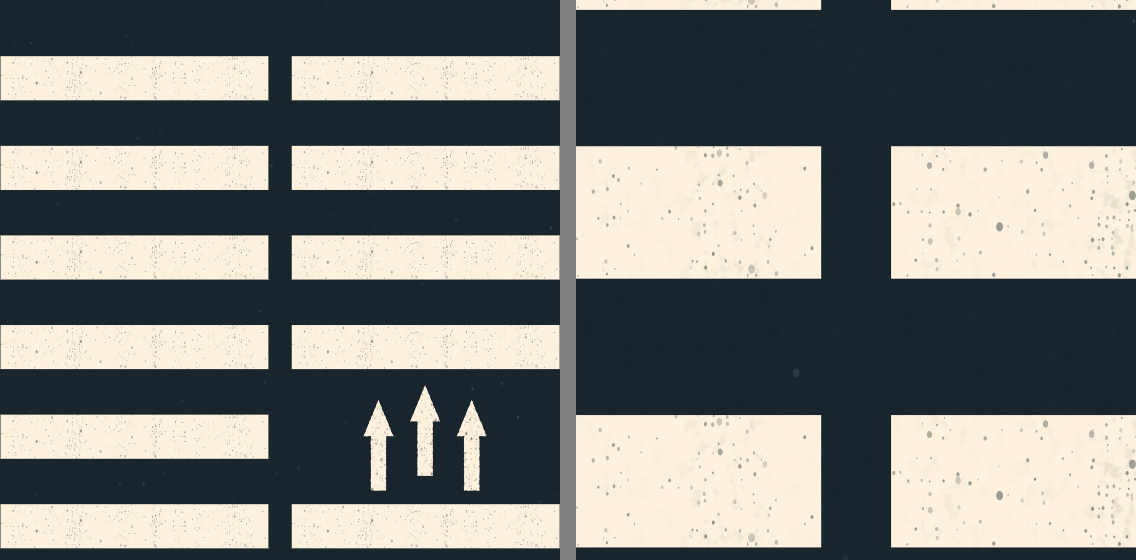
Left, the full canvas; right, a detail of the centre.
Reproduce this pattern procedurally as a WebGL 2 fragment shader.

```glsl
#version 300 es
precision highp float;
// Two columns of worn cream road bars on dark asphalt, one bar replaced by three arrows.

uniform vec2 u_resolution;
out vec4 fragColor;

const vec3 ASPHALT = vec3(0.098, 0.147, 0.176);
const vec3 PAINT = vec3(0.996, 0.949, 0.875);
const vec3 FADED_PAINT = vec3(0.90, 0.875, 0.80);
const vec3 CHIP = vec3(0.50, 0.51, 0.48);

const float ROWS = 6.0;
const vec2 BAR_CENTRE = vec2(0.2401, 0.0602);  // lower left bar
const vec2 BAR_PITCH = vec2(0.5200, 0.1600);
const vec2 BAR_HALF = vec2(0.2392, 0.0394);
const vec2 ARROW_CELL = vec2(1.0, 1.0);        // column and row without a bar

const vec2 ARROW_TIP = vec2(0.7591, 0.3125);   // middle arrow
const float ARROW_SPACING = 0.0833;
const float ARROW_DROP = 0.0265;               // outer arrows sit lower
const float ARROW_LENGTH = 0.1620;
const vec2 HEAD_SIZE = vec2(0.0267, 0.0650);   // half width, height
const float STEM_HALF = 0.0137;

const int BAND_COUNT = 9;
// Wear bands along a bar: position, width, strength
const vec3 WEAR_BANDS[BAND_COUNT] = vec3[](
    vec3(0.033, 0.012, 0.45), vec3(0.090, 0.008, 0.40), vec3(0.134, 0.015, 0.95),
    vec3(0.220, 0.018, 0.60), vec3(0.280, 0.010, 1.00), vec3(0.318, 0.010, 0.45),
    vec3(0.355, 0.008, 0.30), vec3(0.412, 0.014, 0.70), vec3(0.436, 0.009, 0.75));

float hash(vec2 p) {
    vec3 q = fract(vec3(p.xyx) * 0.1031);
    q += dot(q, q.yzx + 33.33);
    return fract((q.x + q.y) * q.z);
}

float gradientDot(vec2 cell, vec2 offset) {
    float angle = 6.28318 * hash(cell);
    return dot(vec2(cos(angle), sin(angle)), offset);
}

float gradientNoise(vec2 p) {
    vec2 i = floor(p), f = p - i;
    vec2 u = f * f * f * (f * (f * 6.0 - 15.0) + 10.0);
    vec2 e = vec2(1.0, 0.0);
    return mix(mix(gradientDot(i, f), gradientDot(i + e, f - e), u.x),
               mix(gradientDot(i + e.yx, f - e.yx), gradientDot(i + 1.0, f - 1.0), u.x), u.y);
}

float boxDistance(vec2 p, vec2 halfSize) {
    vec2 d = abs(p) - halfSize;
    return length(max(d, 0.0)) + min(max(d.x, d.y), 0.0);
}

// Upward arrow with its tip at the origin
float arrowDistance(vec2 p) {
    vec2 slope = normalize(vec2(HEAD_SIZE.y, HEAD_SIZE.x));
    float head = max(dot(vec2(abs(p.x), p.y), slope), -p.y - HEAD_SIZE.y);
    float stemHalfLength = 0.5 * (ARROW_LENGTH - HEAD_SIZE.y) + 0.002;
    vec2 stemCentre = vec2(0.0, stemHalfLength - ARROW_LENGTH);
    return min(head, boxDistance(p - stemCentre, vec2(STEM_HALF, stemHalfLength) - 0.001) - 0.001);
}

float bandWear(float x) {
    float wear = 0.0;
    for (int i = 0; i < BAND_COUNT; i++) {
        float t = (x - WEAR_BANDS[i].x) / WEAR_BANDS[i].y;
        wear += WEAR_BANDS[i].z * exp(-t * t);
    }
    return min(wear, 1.0);
}

// One jittered speck per cell, present with the given chance
float specks(vec2 p, float cellSize, float chance, float seed, float aa) {
    vec2 g = p / cellSize, cell = floor(g) + seed;
    vec2 jitter = 0.3 + 0.4 * vec2(hash(cell + 7.1), hash(cell + 19.7));
    vec2 d = (fract(g) - jitter) * cellSize * vec2(1.15, 0.85);
    float radius = cellSize * mix(0.10, 0.27, hash(cell + 43.3));
    float strength = mix(0.35, 1.0, hash(cell + 71.9));
    return step(hash(cell), chance) * strength * (1.0 - smoothstep(radius - aa, radius + aa, length(d)));
}

void main() {
    vec2 uv = gl_FragCoord.xy / u_resolution;
    float aa = 0.6 / min(u_resolution.x, u_resolution.y);

    // Bars share one local frame, so their wear repeats
    vec2 cell = floor((uv - BAR_CENTRE) / BAR_PITCH + 0.5);
    cell = clamp(cell, vec2(0.0), vec2(1.0, ROWS - 1.0));
    vec2 local = uv - BAR_CENTRE - cell * BAR_PITCH;
    float barDist = cell == ARROW_CELL ? 1.0 : boxDistance(local, BAR_HALF);

    // Arrows
    float arrowDist = 1.0;
    for (float i = -1.0; i <= 1.0; i++) {
        vec2 tip = ARROW_TIP + vec2(i * ARROW_SPACING, -abs(i) * ARROW_DROP);
        arrowDist = min(arrowDist, arrowDistance(uv - tip));
    }
    arrowDist += 0.0010 * gradientNoise(uv * 190.0);

    // Paint wear
    bool onArrow = arrowDist < barDist;
    vec2 p = onArrow ? uv : local + BAR_HALF;
    float wear = onArrow ? 0.65 : bandWear(p.x);
    float blotch = gradientNoise(p * vec2(130.0, 75.0)) + 0.5 * gradientNoise(p * 290.0 + 31.0);
    float fade = smoothstep(0.05, 0.55, blotch) * (0.15 + 0.75 * wear);
    float chips = max(specks(p, 0.0042, 0.04 + 0.30 * wear, 11.0, aa),
                      specks(p, 0.0088, 0.02 + 0.24 * wear, 211.0, aa));
    vec3 paint = mix(mix(PAINT, FADED_PAINT, fade), CHIP, 0.85 * chips);

    // Asphalt grain with rare pale grit
    float grain = gradientNoise(uv * 95.0) + 0.7 * gradientNoise(uv * 240.0 + 17.0);
    vec3 ground = ASPHALT * (1.0 + 0.06 * grain);
    ground += 0.12 * specks(uv, 0.010, 0.006, 401.0, aa);

    float mask = 1.0 - smoothstep(-aa, aa, min(barDist, arrowDist));
    fragColor = vec4(mix(ground, paint, mask), 1.0);
}
```
